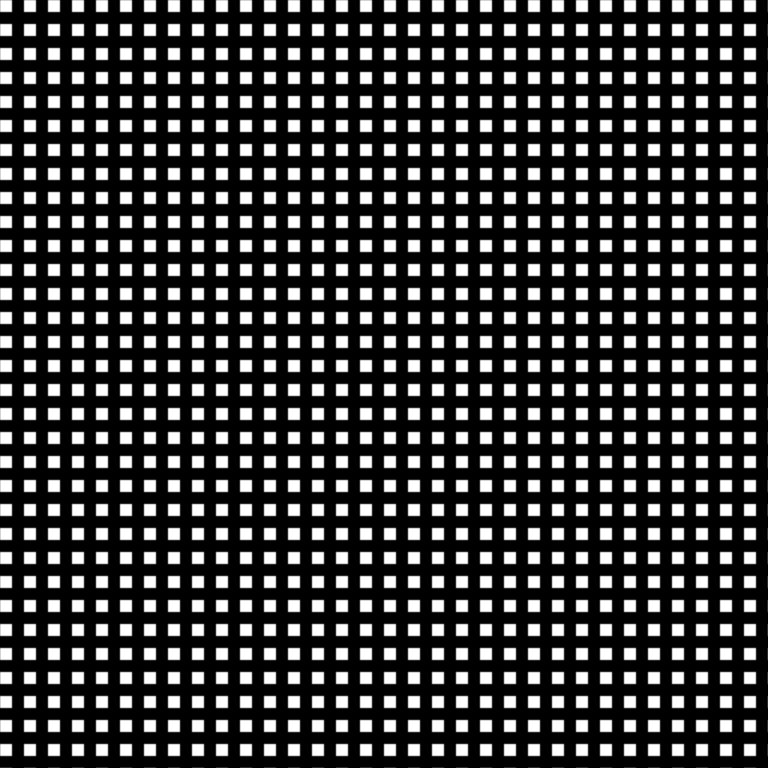
This pattern is drawn by a three.js fragment shader. Its source:

```glsl
varying vec2 vUv;

// Coverage of a half-cell square centred on whole numbers, softened at the rim
float squareCoverage(vec2 cell) {
  vec2 offset = abs(fract(cell + 0.5) - 0.5);
  vec2 inside = 1.0 - smoothstep(0.25 - 0.0446, 0.25 + 0.0446, offset);
  return inside.x * inside.y;
}

void main() {
  vec3 black = vec3(0.0);
  vec3 white = vec3(1.0);

  // 32 repeats each way, a square in the upper left quarter of every cell
  vec2 cell = vUv * 32.0 - vec2(0.25, 0.75);
  gl_FragColor = vec4(mix(black, white, squareCoverage(cell)), 1.0);
}
```
